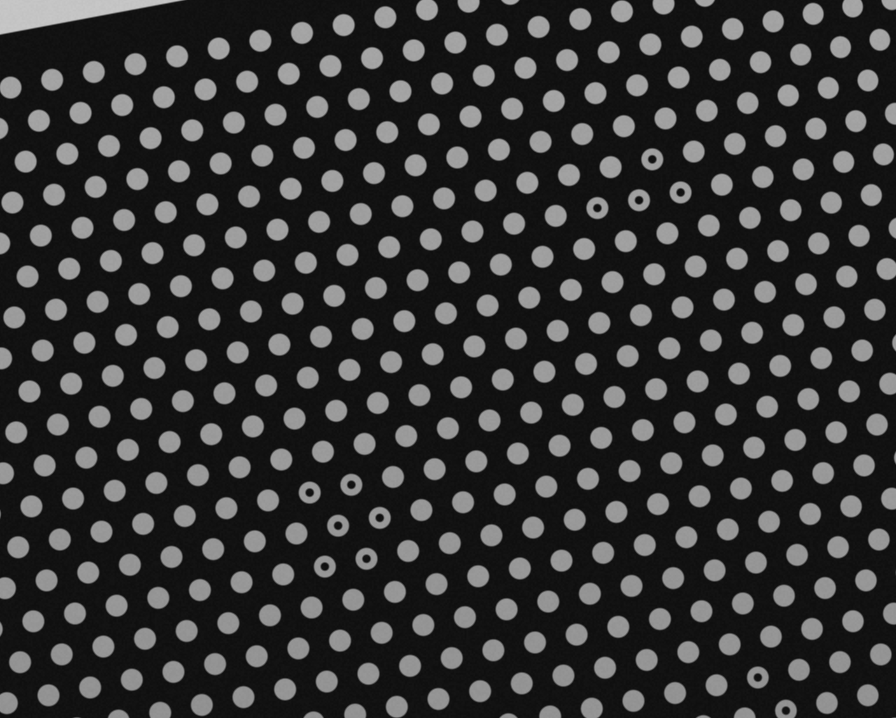
Give the GLSL for this pattern, as a Shadertoy shader.

```glsl
// Lengths are fractions of the canvas width, y pointing down
const vec2 ORIGIN = vec2(0.3900, 0.4128);
const vec2 STEP_ALONG = vec2(0.04648, -0.00872);
const vec2 STEP_DOWN = vec2(-0.01478, 0.04566);
const float DOT_RADIUS = 0.0122;
const float HOLE_RADIUS = 0.0046;
const float SOFTNESS = 0.0014;
const float FIRST_ROW = -9.0;
const float SHEET_EDGE = -10.43;   // in rows
const float ROW_HEIGHT = 0.0422;
const float BEND_START = 0.729;
const float BEND_WIDTH = 0.254;
const float BEND_BASE = 0.0029;
const float BEND_TOP = 0.0060;
const float BEND_FADE = 0.365;
const float SHEET_GREY = 0.068;
const float MARGIN_GREY = 0.77;
const float DOT_GREY_TOP = 0.645;
const float DOT_GREY_BOTTOM = 0.575;
const float DOT_VARIATION = 0.012;
const float GRAIN = 0.022;
const float GRAIN_CELLS = 512.0;

float hash(vec2 p) {
    vec3 q = fract(vec3(p.xyx) * 0.1031);
    q += dot(q, q.yzx + 33.33);
    return fract((q.x + q.y) * q.z);
}

float valueNoise(vec2 p) {
    vec2 cell = floor(p), f = fract(p);
    f = f * f * (3.0 - 2.0 * f);
    return mix(mix(hash(cell), hash(cell + vec2(1, 0)), f.x),
               mix(hash(cell + vec2(0, 1)), hash(cell + vec2(1, 1)), f.x), f.y);
}

// Coverage of the region where distance is negative
float fill(float distance, float blur) {
    return 1.0 - smoothstep(-blur, blur, distance);
}

// Lens curvature squeezes the columns near the right side
vec2 unbend(vec2 p) {
    float t = max(p.x - BEND_START, 0.0) / BEND_WIDTH;
    float amount = BEND_BASE + BEND_TOP * max(0.0, 1.0 - p.y / BEND_FADE);
    return p + t * t * amount * normalize(STEP_ALONG);
}

// Three small groups of dots are pierced
bool isPierced(ivec2 id) {
    int first = min(id.y - 3, 1);
    bool block = id.y >= 3 && id.y <= 5 && id.x >= first && id.x <= first + 1;
    bool triangle = id.y <= -3 && abs(id.x - 6) + abs(id.y + 3) <= 1;
    bool diagonal = id.x >= 13 && id.x - id.y == 3;
    return block || triangle || diagonal;
}

void mainImage(out vec4 fragColor, in vec2 fragCoord) {
    vec2 p = vec2(fragCoord.x, iResolution.y - fragCoord.y) / iResolution.x;
    float blur = max(SOFTNESS, 0.75 / iResolution.x);

    // Nearest dot of the slanted lattice
    mat2 lattice = mat2(STEP_ALONG, STEP_DOWN);
    vec2 grid = inverse(lattice) * (unbend(p) - ORIGIN);
    vec2 id = floor(grid + 0.5);
    float radius = length(lattice * (grid - id));

    // Disc or ring
    float dotMask = fill(radius - DOT_RADIUS, blur) * step(FIRST_ROW, id.y);
    if (isPierced(ivec2(id))) dotMask *= 1.0 - fill(radius - HOLE_RADIUS, blur);

    // Tones, darker towards the bottom
    float depth = p.y * iResolution.x / iResolution.y;
    float dotGrey = mix(DOT_GREY_TOP, DOT_GREY_BOTTOM, depth);
    dotGrey += DOT_VARIATION * (hash(id + 50.0) - 0.5);
    float grey = mix(SHEET_GREY, dotGrey, dotMask);

    // Pale margin beyond the sheet
    float margin = fill((grid.y - SHEET_EDGE) * ROW_HEIGHT, blur);
    grey = mix(grey, MARGIN_GREY, margin);

    // Film grain
    grey += GRAIN * (valueNoise(p * GRAIN_CELLS) - 0.5);
    fragColor = vec4(vec3(grey), 1.0);
}
```
